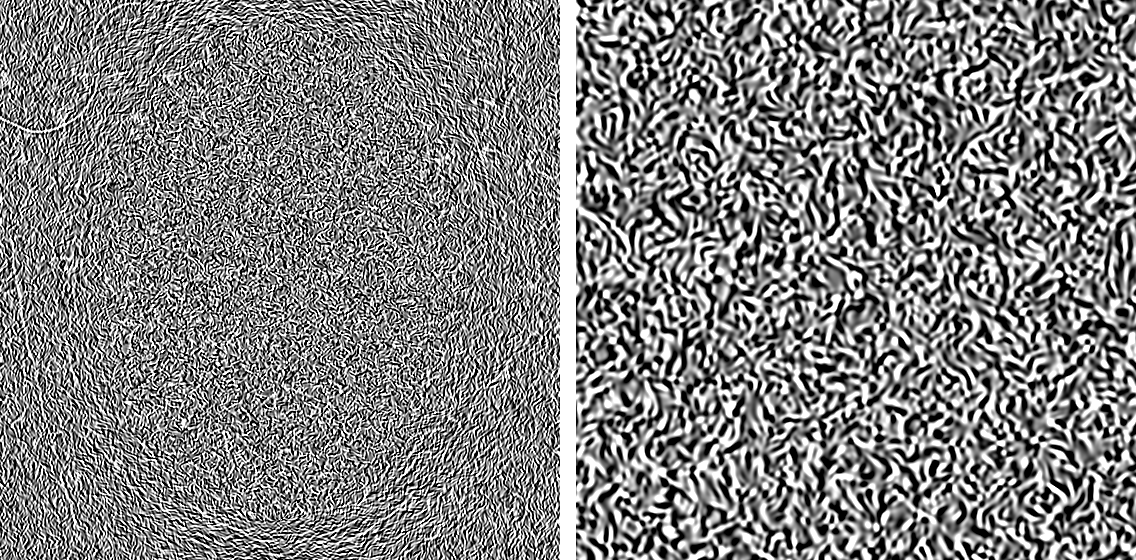
Left: the whole. Right: its middle third, enlarged.
A Shadertoy shader for this texture:

```glsl
// Fine black and white grain, combed along a large faint oval and a few contours.
// The grain is a sum of small oriented wave packets scattered in a grid;
// broken ridge lines with dark flanks and loose curls are added on top.

const float TAU = 6.2831853;
const float GRID = 80.0;          // packet cells across the canvas
const int PACKETS = 5;            // packets per cell
const float WAVES_LOW = 1.1;      // stripe periods per cell, coarsest
const float WAVES_HIGH = 2.3;     // stripe periods per cell, finest
const float ACROSS = 0.23;        // packet spread across its stripes, in cells
const vec2 OVAL_CENTER = vec2(0.5, 0.512);
const vec2 OVAL_RADII = vec2(0.362, 0.485);
const float MID_GREY = 0.5;
const float CONTRAST = 0.49;      // grey change per standard deviation

vec3 hash3(vec3 p) {
    p = fract(p * vec3(0.1031, 0.1030, 0.0973));
    p += dot(p, p.yxz + 33.33);
    return fract((p.xxy + p.yxx) * p.zyx);
}

vec2 randomGradient(vec2 cell) {
    float a = TAU * hash3(vec3(cell, 71.0)).x;
    return vec2(cos(a), sin(a));
}

float gradientNoise(vec2 p) {
    vec2 i = floor(p), f = p - i;
    vec2 u = f * f * f * (f * (f * 6.0 - 15.0) + 10.0);
    vec2 e = vec2(0.0, 1.0);
    float low = mix(dot(randomGradient(i), f),
                    dot(randomGradient(i + e.yx), f - e.yx), u.x);
    float high = mix(dot(randomGradient(i + e.xy), f - e.xy),
                     dot(randomGradient(i + e.yy), f - e.yy), u.x);
    return mix(low, high, u.y);
}

// Approximate signed distance to an ellipse centred at the origin
float ellipseDistance(vec2 p, vec2 radii) {
    float k = length(p / radii);
    return k * (k - 1.0) / max(length(p / (radii * radii)), 0.001);
}

// Angle across the strokes: horizontal by default, oval normal where follow is 1
float strokeAngle(vec2 p, vec2 radii, float follow) {
    vec2 n = normalize(p / (radii * radii) + 0.0001);
    vec2 doubled = vec2(n.x * n.x - n.y * n.y, 2.0 * n.x * n.y);
    vec2 d = mix(vec2(1.0, 0.0), doubled, follow);
    return 0.5 * atan(d.y, d.x + 0.0001);
}

// Oriented packet noise with unit variance
float grain(vec2 p, float angle, float jitter, float along) {
    vec2 home = floor(p);
    float sum = 0.0;
    for (int y = -1; y <= 1; y++)
    for (int x = -1; x <= 1; x++)
    for (int k = 0; k < PACKETS; k++) {
        vec2 cell = home + vec2(x, y);
        vec3 place = hash3(vec3(cell, float(k) + 3.0));
        vec3 shape = hash3(vec3(cell, float(k) + 29.0));
        vec2 d = p - cell - place.xy;
        float a = angle + jitter * (2.0 * shape.x - 1.0);
        vec2 dir = vec2(cos(a), sin(a));
        vec2 q = vec2(dot(d, dir), dot(d, vec2(-dir.y, dir.x)));
        vec2 s = q / vec2(ACROSS, along);
        float waves = mix(WAVES_LOW, WAVES_HIGH, shape.z);
        sum += exp(-0.5 * dot(s, s)) * cos(TAU * (q.x * waves + place.z));
    }
    return sum / sqrt(0.25 * TAU * float(PACKETS) * ACROSS * along);
}

// Bright ridge with dark flanks
float ridge(float d, float width) {
    float t = d * d / (width * width);
    return (1.0 - t) * exp(-0.5 * t);
}

// Fades in and out over a range
float span(float v, float start, float end) {
    return smoothstep(start - 0.02, start + 0.02, v)
         * (1.0 - smoothstep(end - 0.02, end + 0.02, v));
}

// Patches of 1 among 0
float patches(vec2 p, float scale, float threshold) {
    return smoothstep(threshold, threshold + 0.2, gradientNoise(p * scale));
}

float contours(vec2 p, float oval, float wobble) {
    float lines = 0.0;
    // Dashed concentric strands of the oval rim
    for (int i = 0; i < 6; i++) {
        float n = float(i);
        float strand = oval + 0.006 * wobble + 0.012 * (n - 2.5);
        lines += 0.7 * patches(p + n * 3.7, 11.0, 0.05) * ridge(strand, 0.0024);
    }
    // Two arcs at the upper left
    float bowl = length(p - vec2(0.07, 0.87)) - 0.104;
    lines += ridge(bowl + 0.005 * wobble, 0.0025) * (1.0 - smoothstep(0.82, 0.88, p.y));
    float hook = length(p - vec2(0.247, 0.91)) - 0.085;
    lines += 0.8 * ridge(hook + 0.005 * wobble, 0.0024) * span(p.y - p.x, 0.74, 0.9);
    // Long strand on the left, upright strand on the right
    float t = p.y - 0.05;
    float left = p.x - 0.143 + 0.35 * t - 0.22 * t * t;
    lines += 0.8 * ridge(left + 0.008 * wobble, 0.0024) * span(p.y, 0.05, 0.6);
    float right = p.x - 0.9 + 0.05 * (p.y - 0.86);
    lines += 0.6 * ridge(right + 0.008 * wobble, 0.0022) * span(p.y, 0.78, 0.95);
    // Short loose curls everywhere
    float curl = gradientNoise(p * 26.0 + 5.0) / 30.0;
    return lines + 0.5 * patches(p + 1.3, 21.0, 0.1) * ridge(curl, 0.0024);
}

void mainImage(out vec4 fragColor, in vec2 fragCoord) {
    vec2 p = fragCoord / iResolution.xy;
    vec2 q = p - OVAL_CENTER;
    float oval = ellipseDistance(q, OVAL_RADII);

    // Ragged grain inside the oval, more combed around and beyond its rim
    float combed = smoothstep(-0.1, 0.01, oval);
    float follow = combed * (1.0 - 0.8 * smoothstep(0.03, 0.15, oval));
    float swirl = gradientNoise(p * 30.0) * mix(1.6, 0.8, combed);
    float angle = strokeAngle(q, OVAL_RADII, follow) + swirl;
    float value = grain(p * GRID, angle, mix(1.15, 0.75, combed), mix(0.3, 0.36, combed));

    // Contours replace part of the grain; a faint mottling varies it broadly
    float lines = contours(p, oval, gradientNoise(p * 22.0));
    value = value * (1.0 - 0.4 * min(abs(lines), 1.0)) + 1.7 * lines;
    value += 0.25 * gradientNoise(p * 34.0);

    fragColor = vec4(vec3(clamp(MID_GREY + CONTRAST * value, 0.0, 1.0)), 1.0);
}
```
